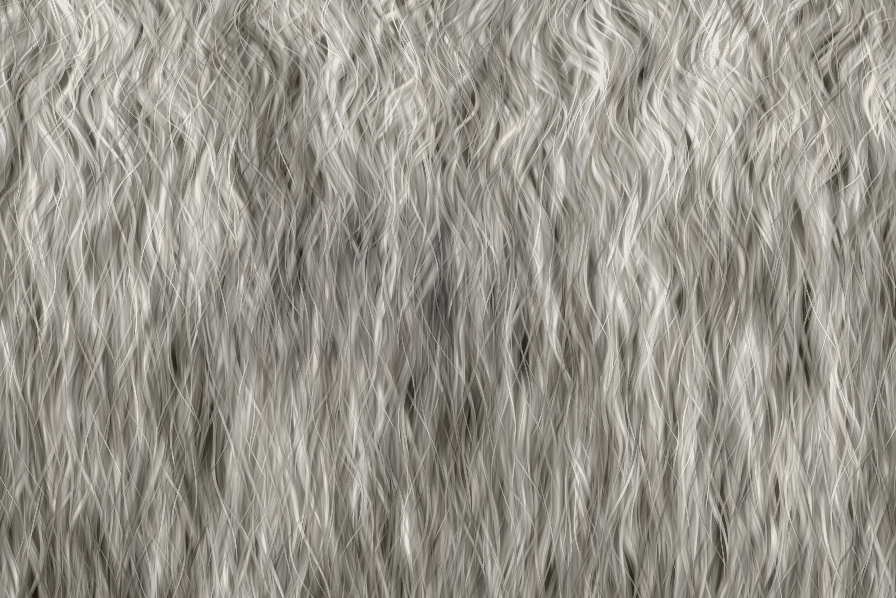
Give the GLSL for this texture, as a Shadertoy shader.

```glsl
float hash(vec2 p) {
    vec3 h = fract(p.xyx * 0.1031);
    h += dot(h, h.yzx + 33.33);
    return fract((h.x + h.y) * h.z);
}

// Smooth random tone across neighbouring strands
float strands(float x, float seed) {
    float cell = floor(x), f = fract(x);
    return mix(hash(vec2(cell, seed)), hash(vec2(cell + 1.0, seed)), f * f * (3.0 - 2.0 * f));
}

// Strand tone that also changes along the length
float tufts(vec2 q) {
    float row = floor(q.y);
    return mix(strands(q.x, row), strands(q.x, row + 1.0), smoothstep(0.0, 1.0, fract(q.y)));
}

// Layered sines: strong curls near the top, gentle waves below
vec2 curlWarp(vec2 p, float phase) {
    float curl = smoothstep(0.4, 1.0, p.y);
    float drift = 2.2 * sin(p.x * 4.7 + phase * 0.35) + phase * 0.4;
    vec2 wave = vec2(sin(p.y * 27.0 + drift + 2.0 * sin(p.x * 9.0)),
                     sin(p.x * 23.0 + p.y * 8.0 + phase * 0.5));
    vec2 warped = p + wave * vec2(mix(0.004, 0.024, curl), 0.03 * curl);
    warped.x += 0.012 * sin(p.y * 9.0 + p.x * 6.0 + phase);
    return warped;
}

void mainImage(out vec4 fragColor, in vec2 fragCoord) {
    vec2 p = fragCoord / iResolution.y;
    float pixel = 1.0 / iResolution.y;
    float tone = 0.0, warmth = 0.5;

    // Overlapping locks, from broad at the back to frizzy hairs in front
    for (int i = 0; i < 22; i++) {
        float layer = float(i), front = layer / 21.0;
        float width = mix(0.075, 0.024, front);
        float len = mix(0.42, 0.17, front);
        vec2 q = curlWarp(p, layer * 0.9);
        q.x += 0.37 * width * layer + q.y * 0.4 * front * front * sin(layer * 2.4);

        for (int j = -1; j <= 1; j++) {
            float column = floor(q.x / width) + float(j);
            float rise = q.y / len + 5.0 * hash(vec2(column, layer * 7.0 + 3.0));
            float t = 1.0 - fract(rise);
            vec2 id = vec2(column + 57.0 * floor(rise), layer * 13.0);
            float seed = hash(id), pick = hash(id + 91.7);
            if (pick < 0.22) continue;

            // Bent centre line and tapering outline
            float bend = 0.28 * sin(t * mix(2.0, 6.0, seed) + pick * 30.0) + (seed - 0.5) * (t - 0.5) * 0.8;
            float offset = q.x - (column + 0.5 + bend) * width;
            float halfWidth = width * mix(0.5, 0.07, sqrt(front)) * (1.0 - 0.8 * t * t);
            halfWidth = max(halfWidth, pixel);
            float u = offset / halfWidth;
            float body = smoothstep(0.0, 0.3, t) * smoothstep(1.0, 0.85, t);

            // Strands drift sideways and gather toward the tip
            float across = offset * (1.0 + 0.6 * t * t) + 0.004 * sin(t * 9.0 + seed * 40.0);
            float fine = tufts(vec2(across / 0.0037 + seed * 700.0, t * len / 0.07 + pick * 90.0));
            float coarse = strands(across / 0.011 + 0.8 * t, seed * 37.0 + 5.0);
            float cover = body * smoothstep(1.15, 0.6, abs(u) + (fine - 0.5) * 0.8);
            float shadow = body * smoothstep(1.9, 0.7, abs(u - 0.4));
            float light = 0.8 + 0.5 * (seed - 0.5) + 0.68 * (fine - 0.5)
                        + 0.42 * (coarse - 0.5) - 0.22 * min(u * u, 1.0) + 0.06 * front;

            tone *= 1.0 - mix(0.36, 0.08, front) * shadow;
            tone = mix(tone, light, cover * mix(0.95, 0.5, front));
            warmth = mix(warmth, pick, cover * 0.7);
        }
    }

    // Light and dark clumps that follow the flow of the wool
    vec2 flow = curlWarp(p, 2.0);
    flow.x += 0.01 * sin(p.y * 17.0 + p.x * 31.0);
    tone += 0.34 * (tufts(flow / vec2(0.05, 0.2) + 20.0) - 0.5);
    tone += 0.45 * (tufts(flow / vec2(0.018, 0.1) + 60.0) - 0.5);
    tone += 0.18 * (tufts(flow / vec2(0.21, 0.3) + 90.0) - 0.5);

    // Brighter crown, darker parting near the middle
    vec2 parting = (p - vec2(0.64, 0.53)) / vec2(0.24, 0.15);
    float hollow = exp(-dot(parting, parting));
    tone += 0.22 * (p.y - 0.5) - 0.14 * hollow;
    tone = clamp(tone, -0.3, 1.15);

    vec3 color = mix(vec3(0.28, 0.265, 0.23), vec3(0.83, 0.82, 0.795), tone);
    color += (warmth - 0.5) * vec3(0.02, 0.0, -0.03);
    color.b += 0.03 * hollow * (1.0 - tone);
    fragColor = vec4(color, 1.0);
}
```
